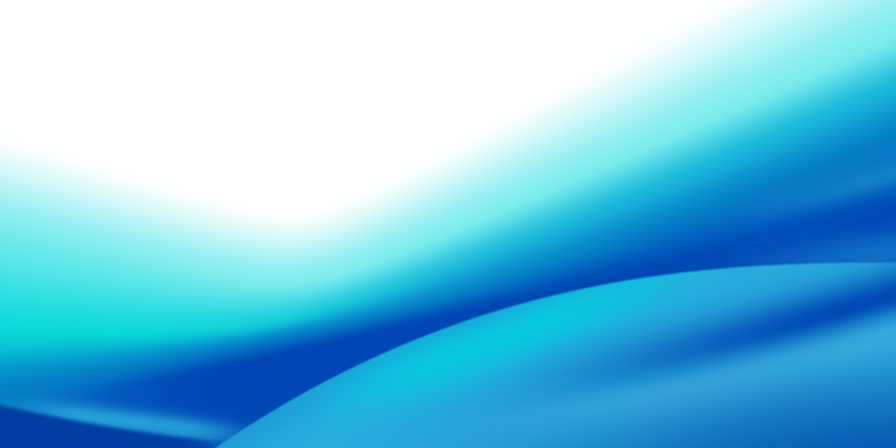
Write a Shadertoy shader that draws this background.

```glsl
const vec3 WHITE = vec3(1.0);
const vec3 CYAN = vec3(0.46, 0.92, 0.93);
const vec3 TEAL = vec3(0.03, 0.85, 0.85);
const vec3 AQUA = vec3(0.11, 0.73, 0.86);
const vec3 AZURE = vec3(0.02, 0.50, 0.78);
const vec3 DEEP = vec3(0.0, 0.28, 0.71);
const vec3 NAVY = vec3(0.0, 0.24, 0.64);
const vec3 SKY = vec3(0.16, 0.67, 0.86);

// Smooth maximum of two lines, each given as (offset, slope)
float valley(float x, vec2 left, vec2 right, float roundness) {
    float a = left.x + left.y * x;
    float b = right.x + right.y * x;
    return 0.5 * (a + b + length(vec2(a - b, roundness)));
}

// Fades from 0 above top to 1 below bottom, slightly overlapping its neighbours
float descend(float y, float top, float bottom) {
    float margin = 0.15 * (top - bottom);
    return 1.0 - smoothstep(bottom - margin, top + margin, y);
}

// Soft stripe with separate widths below and above its centre
float stripe(float offset, float below, float above) {
    float t = offset / (offset < 0.0 ? below : above);
    return exp(-t * t);
}

// Antialiased coverage of the region below an edge
float under(float y, float edge, float softness) {
    return 1.0 - smoothstep(-softness, softness, y - edge);
}

vec3 upperSweep(vec2 p, float pixel) {
    float whiteEdge = valley(p.x, vec2(0.69, -0.62), vec2(0.11, 1.09), 0.08);
    float cyanEdge = valley(p.x, vec2(0.48, -0.50), vec2(0.02, 0.89), 0.10);
    float tealEdge = valley(p.x, vec2(0.245, -0.10), vec2(-0.06, 0.87), 0.14);
    float blueEdge = valley(p.x, vec2(0.125, 0.30), vec2(-0.13, 0.82), 0.12);
    float deepEdge = 0.065 + 0.465 * p.x;

    // Stacked colour bands
    vec3 teal = mix(TEAL, AQUA, smoothstep(0.1, 0.55, p.x));
    vec3 color = mix(WHITE, CYAN, descend(p.y, whiteEdge, cyanEdge));
    color = mix(color, teal, descend(p.y, cyanEdge, tealEdge));
    color = mix(color, AZURE, descend(p.y, tealEdge, blueEdge));
    float depth = smoothstep(-0.08, 0.25, p.x);
    color = mix(color, DEEP, depth * descend(p.y, blueEdge, deepEdge));

    // Pale streaks on the right
    float right = smoothstep(0.76, 1.0, p.x);
    float streak = stripe(p.y - 0.61 + 0.55 * (1.0 - p.x), 0.03, 0.04);
    color = mix(color, SKY, 0.4 * right * streak);
    float glow = stripe(p.y - 0.44 + 0.2 * (1.0 - p.x), 0.05, 0.045);
    color = mix(color, SKY, 0.4 * right * glow);

    // Light ribbon and dark corner on the left
    float ribbon = stripe(p.y - 0.095 + 0.24 * p.x, 0.035, 0.025);
    float reach = smoothstep(-0.02, 0.1, p.x) * (1.0 - smoothstep(0.2, 0.32, p.x));
    color = mix(color, SKY, 0.85 * reach * ribbon);
    float corner = 0.096 - 0.46 * p.x + 0.5 * p.x * p.x;
    float cornerEnd = 1.0 - smoothstep(0.2, 0.27, p.x);
    return mix(color, NAVY, cornerEnd * under(p.y, corner, 0.006 + pixel));
}

vec3 lowerWave(vec2 p, float hill) {
    float inward = 1.0 - p.x;
    float fold = 0.34 - 0.6 * inward + 0.3 * inward * inward;

    // Base darkens toward the lower right
    vec3 color = mix(SKY, vec3(0.0, 0.29, 0.67),
        smoothstep(0.35, 1.05, p.x) * (1.0 - smoothstep(-0.1, 0.32, p.y)));

    // Shade just under the crest, then a bright inner ribbon
    float crest = stripe(p.y - hill, 0.06, 0.06);
    color = mix(color, AZURE, 0.3 * crest * (1.0 - smoothstep(0.55, 0.8, p.x)));
    float ribbon = stripe(p.y + 0.15 - 0.71 * p.x, 0.075, 0.06);
    float reach = smoothstep(0.3, 0.5, p.x) * (1.0 - smoothstep(0.6, 0.85, p.x));
    color = mix(color, vec3(0.01, 0.81, 0.87), 0.85 * reach * ribbon);

    // Dark fold with a pale rim below it
    float rim = stripe(p.y - fold + 0.075, 0.07, 0.03);
    color = mix(color, vec3(0.27, 0.69, 0.86), 0.55 * rim * smoothstep(0.4, 0.75, p.x));
    float shade = stripe(p.y - fold, 0.042, 0.065);
    return mix(color, vec3(0.0, 0.29, 0.71), shade * smoothstep(0.52, 0.95, p.x));
}

void mainImage(out vec4 fragColor, in vec2 fragCoord) {
    vec2 p = fragCoord / iResolution.xy;
    float pixel = 1.0 / iResolution.y;
    float hill = 0.414 - 0.827 * pow(max(1.0 - p.x, 0.0), 2.52);

    vec3 color = upperSweep(p, pixel);
    color = mix(color, lowerWave(p, hill), under(p.y, hill, 0.002 + pixel));
    fragColor = vec4(clamp(color, 0.0, 1.0), 1.0);
}
```
